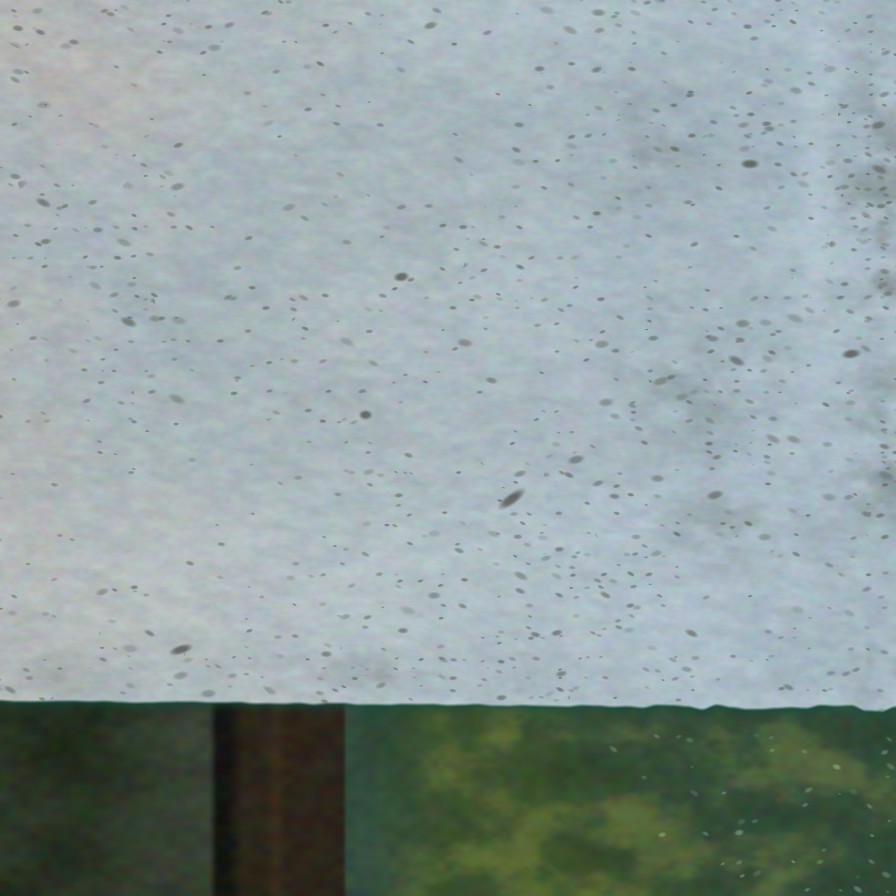
Give the GLSL for this texture, as a WebGL 1 fragment shader.

```glsl
precision highp float;
// Weathered pale plaster wall ending above a dark green recess with a brown post.
uniform vec2 u_resolution;

const vec3 PLASTER = vec3(0.665, 0.718, 0.738);
const vec3 PLASTER_WARM = vec3(0.675, 0.690, 0.685);
const vec3 PLASTER_BLUE = vec3(0.645, 0.722, 0.775);
const vec3 STAIN = vec3(0.49, 0.54, 0.54);
const vec3 SPECK = vec3(0.34, 0.35, 0.33);
const vec3 SHADE_GREEN = vec3(0.145, 0.185, 0.125);
const vec3 GREY_GREEN = vec3(0.205, 0.245, 0.190);
const vec3 OLIVE = vec3(0.235, 0.315, 0.180);
const vec3 DEEP_GREEN = vec3(0.190, 0.290, 0.235);
const vec3 POST_BROWN = vec3(0.165, 0.140, 0.100);
const vec3 POST_DARK = vec3(0.075, 0.080, 0.065);
const vec3 RIM_TEAL = vec3(0.07, 0.30, 0.25);
const float EDGE_LEFT = 0.217;
const float EDGE_SLOPE = -0.009;
const float POST_LEFT = 0.238;
const float POST_RIGHT = 0.384;
const float GRAIN = 0.075;

float hash(vec2 p) {
  vec3 q = fract(vec3(p.xyx) * 0.1031);
  q += dot(q, q.yzx + 33.33);
  return fract((q.x + q.y) * q.z);
}

float noise(vec2 p) {
  vec2 i = floor(p), f = fract(p);
  f = f * f * (3.0 - 2.0 * f);
  return mix(mix(hash(i), hash(i + vec2(1.0, 0.0)), f.x),
             mix(hash(i + vec2(0.0, 1.0)), hash(i + vec2(1.0, 1.0)), f.x), f.y);
}

float fbm(vec2 p) {
  float sum = 0.0, amp = 0.5;
  for (int i = 0; i < 4; i++) {
    sum += amp * noise(p);
    p = p * 2.03 + 17.1;
    amp *= 0.5;
  }
  return sum / 0.9375;
}

// Soft elliptical patch, 1 at its centre.
float blob(vec2 p, vec2 centre, vec2 radius) {
  vec2 d = (p - centre) / radius;
  return exp(-dot(d, d));
}

// Tilted chip with a smoothed outline.
float chip(vec2 p, vec2 centre, vec2 radius, float slope) {
  vec2 d = p - centre;
  d.y -= slope * d.x;
  return 1.0 - smoothstep(0.4, 1.3, length(d / radius));
}

vec3 colourNoise(vec2 p) {
  return vec3(noise(p), noise(p + 41.7), noise(p + 93.2)) - 0.5;
}

// Random small pits, one per grid cell, kept where the cell roll passes.
float pits(vec2 p, vec2 grid, float chance, float seed) {
  vec2 cell = floor(p * grid), f = fract(p * grid);
  vec2 id = cell + seed;
  vec2 centre = 0.3 + 0.4 * vec2(hash(id), hash(id + 31.0));
  vec2 radius = vec2(0.22, 0.17) * (0.5 + 0.8 * hash(id + 57.0));
  float keep = step(hash(id + 83.0), chance);
  return keep * chip(f, centre, radius, hash(id + 11.0) - 0.6) * (0.3 + 0.7 * hash(id + 71.0));
}

vec3 wall(vec2 p) {
  float cloud = fbm(p * vec2(5.0, 6.0));
  vec3 col = mix(PLASTER, PLASTER_WARM, 0.8 * smoothstep(0.5, 0.0, p.x) * smoothstep(0.3, 0.7, cloud));
  col = mix(col, PLASTER_BLUE, smoothstep(0.35, 0.9, p.x) * 0.65);
  col += 0.07 * (cloud - 0.5);
  col += 0.025 * blob(p, vec2(0.3, 0.36), vec2(0.45, 0.10));
  col += 0.04 * blob(p, vec2(0.91, 0.80), vec2(0.022, 0.22));
  col += vec3(0.03, 0.0, -0.01) * blob(p, vec2(0.08, 0.92), vec2(0.12, 0.10));

  float stain = blob(p, vec2(0.99, 0.74), vec2(0.05, 0.20)) + blob(p, vec2(1.0, 0.48), vec2(0.045, 0.07))
    + 0.6 * blob(p, vec2(0.78, 0.58), vec2(0.08, 0.09)) + 0.6 * blob(p, vec2(0.82, 0.42), vec2(0.09, 0.05))
    + 0.6 * blob(p, vec2(0.72, 0.84), vec2(0.07, 0.06)) + 0.6 * blob(p, vec2(0.42, 0.25), vec2(0.09, 0.018))
    + 0.5 * blob(p, vec2(0.97, 0.26), vec2(0.06, 0.06)) + 0.4 * blob(p, vec2(0.06, 0.24), vec2(0.06, 0.02));
  col = mix(col, STAIN, 0.75 * clamp(stain, 0.0, 1.0) * smoothstep(0.3, 0.75, fbm(p * vec2(24.0, 28.0))));

  vec3 grain = colourNoise(p * vec2(95.0, 150.0)) + 0.6 * colourNoise(p * vec2(190.0, 260.0));
  float light = fbm(p * vec2(45.0, 95.0) + vec2(0.0, 9.0 * p.x)) - 0.5;
  col += GRAIN * (0.55 * grain + 1.1 * light);

  float wear = 0.06 + 0.16 * smoothstep(0.42, 0.68, fbm(p * 7.0 + 5.0)) + 0.25 * clamp(stain, 0.0, 1.0);
  float speck = 0.0;
  for (int i = 0; i < 3; i++) {
    float k = float(i);
    speck = max(speck, pits(p + 0.013 * k, vec2(32.0, 46.0) * (1.0 + 0.45 * k), wear, 101.0 * k));
  }
  col = mix(col, SPECK, 0.6 * speck);

  float chips = chip(p, vec2(0.571, 0.443), vec2(0.014, 0.007), 0.6);
  chips = max(chips, chip(p, vec2(0.837, 0.817), vec2(0.010, 0.005), 0.0));
  chips = max(chips, chip(p, vec2(0.448, 0.691), vec2(0.008, 0.005), 0.1));
  chips = max(chips, chip(p, vec2(0.408, 0.537), vec2(0.007, 0.005), 0.0));
  chips = max(chips, chip(p, vec2(0.202, 0.275), vec2(0.012, 0.005), 0.25));
  chips = max(chips, chip(p, vec2(0.950, 0.605), vec2(0.010, 0.005), 0.1));
  return mix(col, SPECK, 0.8 * chips);
}

vec3 recess(vec2 p) {
  float mottled = fbm(p * vec2(14.0, 22.0));
  vec3 left = mix(SHADE_GREEN, GREY_GREEN, smoothstep(0.08, 0.22, p.x));
  vec3 right = mix(DEEP_GREEN, OLIVE, smoothstep(0.40, 0.50, p.x) * (1.0 - 0.7 * smoothstep(0.65, 0.9, p.x + 0.8 * p.y)));
  right += vec3(0.09, 0.07, 0.0) * smoothstep(0.5, 0.75, mottled) * smoothstep(0.42, 0.5, p.x);
  float flecks = pits(p, vec2(55.0, 65.0), 0.22 * smoothstep(0.6, 0.9, p.x), 7.0);
  right += 0.20 * flecks * vec3(0.8, 1.0, 0.95);
  vec3 col = mix(left, right, smoothstep(POST_RIGHT - 0.003, POST_RIGHT + 0.004, p.x));
  vec3 post = mix(POST_DARK, POST_BROWN, smoothstep(0.252, 0.275, p.x));
  post += vec3(0.045, 0.025, 0.015) * blob(p, vec2(0.308, p.y), vec2(0.008, 1.0));
  float inPost = smoothstep(POST_LEFT - 0.006, POST_LEFT + 0.006, p.x) * (1.0 - smoothstep(POST_RIGHT - 0.003, POST_RIGHT + 0.004, p.x));
  col = mix(col, post, inPost);
  col += 0.10 * (mottled - 0.5) * (1.0 - 0.7 * inPost);
  return col + 0.05 * colourNoise(p * vec2(85.0, 110.0));
}

void main() {
  vec2 p = gl_FragCoord.xy / u_resolution;
  float pixel = 1.0 / u_resolution.y;
  float rough = mix(0.002, 0.007, smoothstep(0.6, 0.9, p.x));
  float edge = EDGE_LEFT + EDGE_SLOPE * p.x + rough * (noise(vec2(p.x * 60.0, 3.0)) - 0.5);
  float above = p.y - edge;
  vec3 below = mix(recess(p), RIM_TEAL, 0.7 * exp(-abs(above) / 0.005));
  vec3 plaster = wall(p) + 0.035 * exp(-abs(above) / 0.008);
  gl_FragColor = vec4(mix(below, plaster, smoothstep(-1.2 * pixel, 1.2 * pixel + 0.002, above)), 1.0);
}
```
